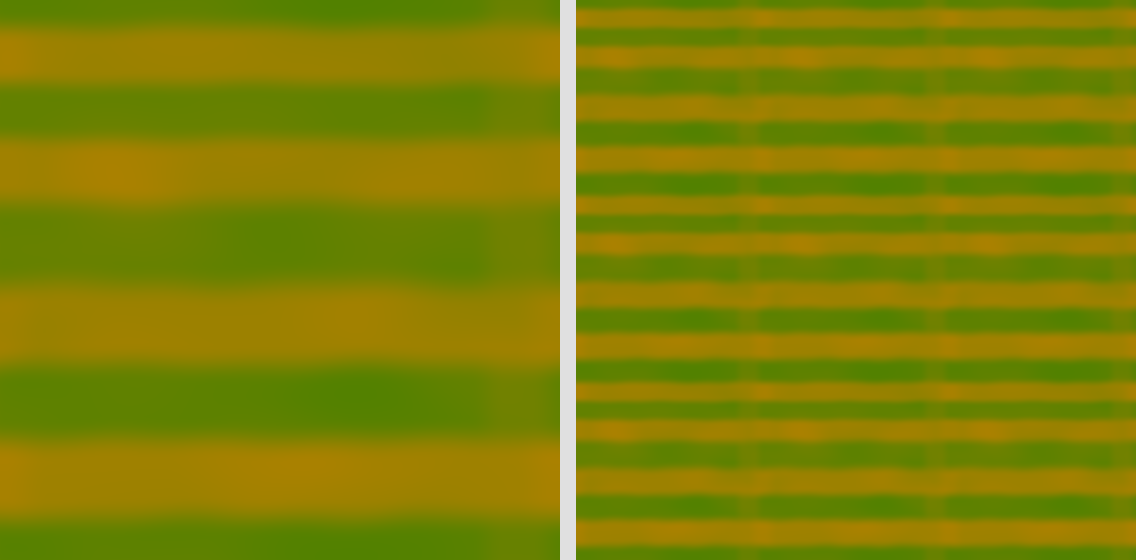
Left: one tile. Right: repeated 3 by 3.
A WebGL 1 fragment shader for this pattern:

```glsl
precision highp float;

uniform vec2 u_resolution;

const float TAU = 6.2831853;
const float BAND_COUNT = 4.0;
const vec2 BLOTCH_CELLS = vec2(5.0, 8.0);

vec2 hash2(vec2 cell) {
    vec2 h = vec2(dot(cell, vec2(127.1, 311.7)), dot(cell, vec2(269.5, 183.3)));
    return fract(sin(h) * 4375.85);
}

// Soft cellular blotches of random sign, wrapping after whole cells
float blotches(vec2 uv, vec2 cells) {
    vec2 p = uv * cells;
    vec2 base = floor(p);
    float sum = 0.0;
    for (int j = -1; j <= 1; j++) {
        for (int i = -1; i <= 1; i++) {
            vec2 cell = base + vec2(float(i), float(j));
            vec2 id = mod(cell, cells);
            vec2 offset = p - cell - hash2(id);
            float falloff = max(0.0, 1.0 - dot(offset, offset));
            float strength = hash2(id + 17.0).x * 2.0 - 1.0;
            sum += strength * falloff * falloff;
        }
    }
    return sum;
}

// Periodic stretch that makes the bands uneven in height
float stretchBands(float y) {
    return y - 0.165 + 0.028 * cos(TAU * (y - 0.1))
        + 0.009 * cos(2.0 * TAU * (y - 0.95));
}

// Slight unevenness along the band edges
float edgeWobble(vec2 uv) {
    return 0.0025 * sin(TAU * (2.0 * uv.x + uv.y))
        + 0.0015 * sin(TAU * (5.0 * uv.x - 2.0 * uv.y) + 1.3);
}

// 0 in the green bands, 1 in the ochre bands
float bandMask(float phase, float count) {
    return smoothstep(-0.78, 0.78, cos(TAU * count * phase));
}

float wrappedDistance(float a, float b) {
    return abs(fract(a - b + 0.5) - 0.5);
}

void main() {
    vec2 uv = gl_FragCoord.xy / u_resolution;

    // Horizontal bands, with less contrast toward the upper part
    float ochre = bandMask(stretchBands(uv.y) + edgeWobble(uv), BAND_COUNT);
    float contrast = 0.95 + 0.11 * cos(TAU * (uv.y - 0.22));
    float red = 0.49 + (ochre - 0.5) * 0.245 * contrast;

    // Dull patches in the green and warm ends in the ochre
    float dull = 1.0 - smoothstep(0.025, 0.085, wrappedDistance(uv.x, 0.925));
    float warm = 1.0 - smoothstep(0.01, 0.085, wrappedDistance(uv.x, 0.0));
    red += 0.055 * dull * (1.0 - ochre) + 0.035 * warm * ochre;

    // Stains of varied tone
    red += 0.04 * blotches(uv, BLOTCH_CELLS);

    gl_FragColor = vec4(clamp(red, 0.31, 0.68), 0.505, 0.0, 1.0);
}
```
